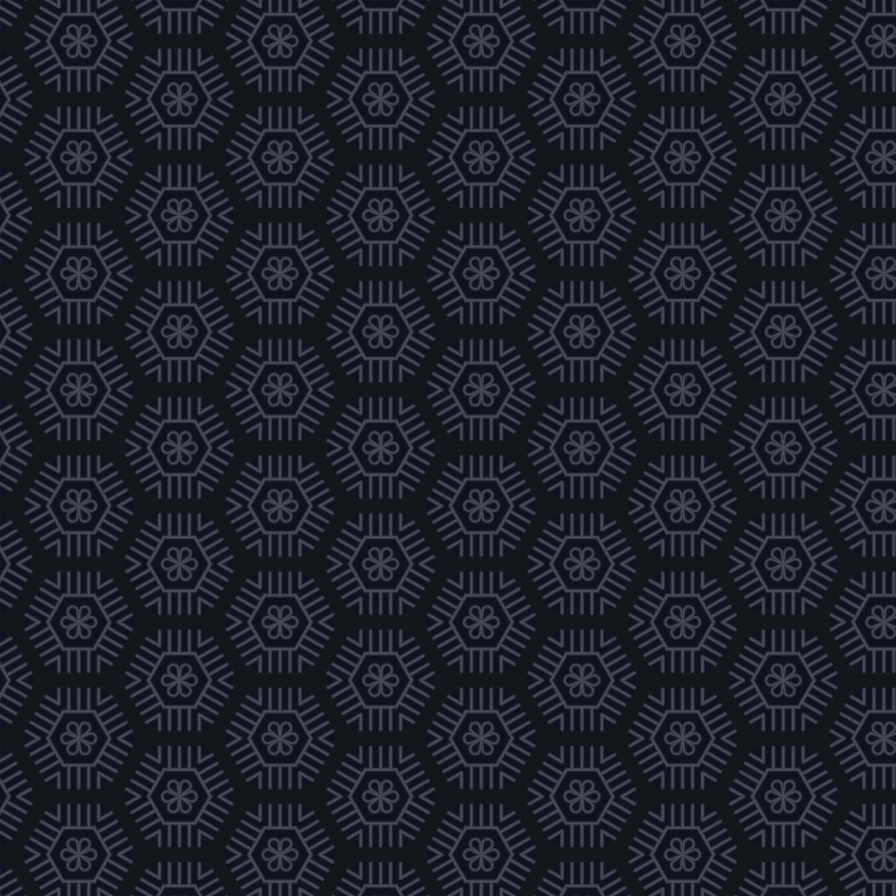
This pattern is drawn by a three.js fragment shader. Its source:

```glsl
// Dark hexagonal lattice of line-drawn medallions: a six-petal flower, a hexagon and a fringe of spokes.
varying vec2 vUv;

const float PI = 3.14159265;
const float PITCH = 0.1297;               // vertical spacing of medallions, in canvas units
const vec2 ORIGIN = vec2(0.0879, 0.0462); // centre of the lowest left medallion
const float SOFTNESS = 0.014;             // edge blur; this and all sizes below are in pitches

const vec3 GROUND = vec3(0.072, 0.090, 0.108);
const vec3 MEDALLION = vec3(0.066, 0.070, 0.122);
const vec3 LINE = vec3(0.295, 0.298, 0.350);

float coverage(float d) {
  return 1.0 - smoothstep(-SOFTNESS, SOFTNESS, d);
}

// Offset from the nearest centre of a rectangular lattice
vec2 nearestCentre(vec2 p, vec2 cell) {
  return mod(p + 0.5 * cell, cell) - 0.5 * cell;
}

// Two interleaved rectangular lattices form the hexagonal one
vec2 hexLattice(vec2 p) {
  vec2 cell = vec2(sqrt(3.0), 1.0);
  vec2 a = nearestCentre(p, cell);
  vec2 b = nearestCentre(p - 0.5 * cell, cell);
  return dot(a, a) < dot(b, b) ? a : b;
}

// Folds the plane into one 60 degree sector centred on the x axis
vec2 foldSix(vec2 p, float turn) {
  float sector = PI / 3.0;
  float angle = mod(atan(p.y, p.x) - turn + 0.5 * sector, sector) - 0.5 * sector;
  return length(p) * vec2(cos(angle), sin(angle));
}

// Teardrop with its point at the origin and a round end at x = centre
float teardrop(vec2 p, float centre, float radius) {
  p.y = abs(p.y);
  float s = radius / centre;
  float c = sqrt(1.0 - s * s);
  if (dot(p, vec2(c, s)) < centre * c) return dot(p, vec2(-s, c));
  return length(p - vec2(centre, 0.0)) - radius;
}

// Parallel spokes across one side; the outermost pair starts at the sector border
float spokes(vec2 p, float inner, float outer, float spacing) {
  float d = 1.0;
  for (int i = 0; i < 3; i++) {
    float y = float(i) * spacing;
    float start = max(inner, y * sqrt(3.0));
    vec2 nearest = vec2(clamp(p.x, start, outer), y);
    d = min(d, distance(vec2(p.x, abs(p.y)), nearest));
  }
  return d;
}

void main() {
  vec2 p = hexLattice((vUv - ORIGIN) / PITCH);
  vec2 side = foldSix(p, PI / 6.0);
  vec2 corner = foldSix(p, 0.0);

  // Twelve-sided backing
  float backing = max(side.x - 0.432, corner.x - 0.464);

  // Line work
  float hexagon = abs(side.x - 0.231);
  float fringe = spokes(side, 0.231, 0.422, 0.0855);
  float flower = abs(teardrop(corner, 0.105, 0.043));
  float lines = min(min(hexagon, fringe) - 0.0133, flower - 0.011);

  vec3 color = mix(GROUND, MEDALLION, coverage(backing));
  color = mix(color, LINE, coverage(lines));
  gl_FragColor = vec4(color, 1.0);
}
```
